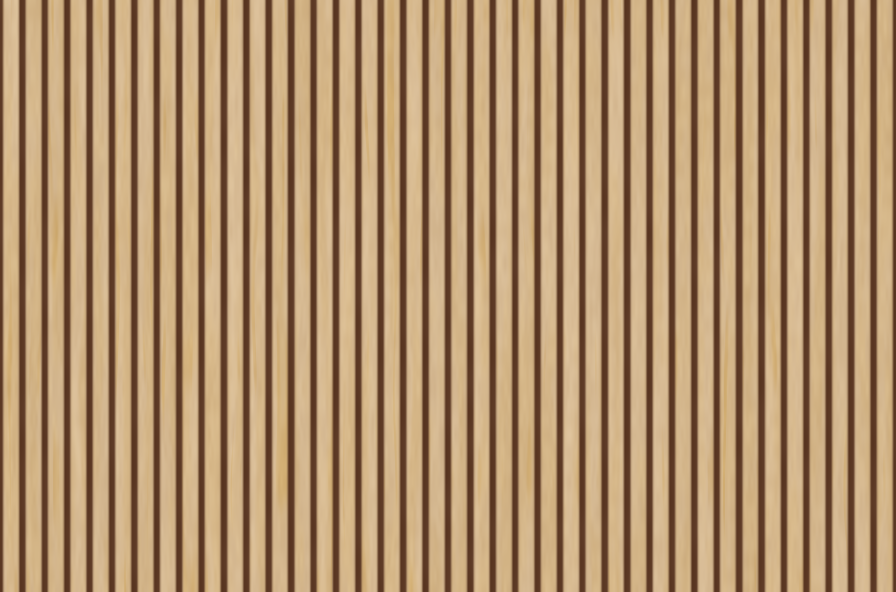
A Shadertoy shader for this texture:

```glsl
#define SLATS 40.0
#define GAP_HALF 0.137
#define EDGE_SOFT 0.062
#define GRAIN_ACROSS 5.0
#define GRAIN_ALONG 22.0
#define GRAIN_DEPTH 0.075
#define SLAT_VARIATION 0.018
#define PALE_WOOD vec3(0.848, 0.738, 0.588)
#define WARM_WOOD vec3(0.828, 0.705, 0.520)
#define GAP_BROWN vec3(0.355, 0.217, 0.138)
#define EDGE_BROWN vec3(0.550, 0.420, 0.300)

float hash(vec2 p) {
    return fract(sin(dot(p, vec2(127.1, 311.7))) * 43758.5453);
}

float noise(vec2 p) {
    vec2 i = floor(p), f = fract(p);
    f = f * f * (3.0 - 2.0 * f);
    return mix(mix(hash(i), hash(i + vec2(1.0, 0.0)), f.x),
               mix(hash(i + vec2(0.0, 1.0)), hash(i + vec2(1.0, 1.0)), f.x), f.y);
}

// Long, slightly leaning fibres; each slat has its own pattern
vec3 woodColor(float across, float along, float id) {
    float lean = 0.25 * (noise(vec2(along * 9.0, id * 3.7)) - 0.5);
    vec2 p = vec2((across + lean) * GRAIN_ACROSS + id * 17.0, along * GRAIN_ALONG);
    float fibre = noise(p);
    float fine = noise(p * vec2(1.7, 2.6) + 41.0);
    float broad = noise(p * vec2(0.6, 0.25) + 83.0);

    vec3 wood = mix(PALE_WOOD, WARM_WOOD, smoothstep(0.25, 0.75, 0.6 * broad + 0.4 * fibre));
    wood += GRAIN_DEPTH * (0.6 * fibre + 0.4 * fine - 0.5) * vec3(0.8, 1.0, 1.15);

    // Sparse golden streaks
    float streak = smoothstep(0.72, 0.95, noise(p * vec2(1.0, 0.35) + 137.0));
    wood -= streak * vec3(0.015, 0.035, 0.085);
    return wood + SLAT_VARIATION * (hash(vec2(id, 5.0)) - 0.5);
}

void mainImage(out vec4 fragColor, in vec2 fragCoord) {
    vec2 uv = fragCoord / iResolution.x;
    float x = uv.x * SLATS;
    float soft = max(EDGE_SOFT, 0.6 * SLATS / iResolution.x);

    // Gaps are centred on whole numbers
    float gapId = floor(x + 0.5);
    float offset = x - gapId;
    float halfWidth = GAP_HALF + 0.014 * (hash(vec2(gapId, 9.0)) - 0.5);
    float dist = abs(offset) - halfWidth;

    vec3 color = woodColor(fract(x), uv.y, floor(x));

    // Soft light across the slat face, then its shaded rim
    color += 0.012 * (0.5 - fract(x));
    color = mix(color, EDGE_BROWN, 0.35 * (1.0 - smoothstep(0.0, 2.0 * soft, dist)));

    // Recessed backing, a little lighter towards the right
    vec3 backing = GAP_BROWN + 0.12 * offset + 0.02 * (noise(vec2(gapId, uv.y * 30.0)) - 0.5);
    color = mix(backing, color, smoothstep(-soft, soft, dist));

    fragColor = vec4(clamp(color, 0.0, 1.0), 1.0);
}
```
